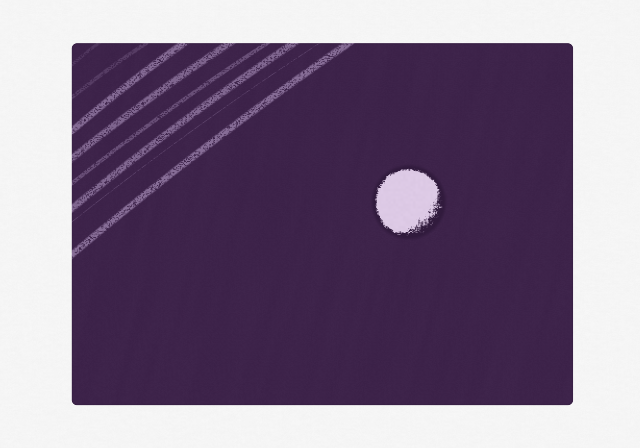
A Shadertoy shader for this background:

```glsl
// Draws a chalky pale moon and slanted chalk arcs on a purple card over white paper.

#define CARD_CENTER vec2(0.7197, 0.4995)
#define CARD_HALF vec2(0.5596, 0.4040)
#define CARD_RADIUS 0.012
#define MOON_CENTER vec2(0.9125, 0.5485)
#define MOON_RADIUS 0.0785
#define GRAIN_SCALE 430.0
#define ARC_BOW 0.020
#define PAPER vec3(0.961)
#define PURPLE vec3(0.240, 0.137, 0.290)
#define SHADOW vec3(0.165, 0.085, 0.210)
#define CHALK vec3(0.600, 0.500, 0.665)
#define MOON vec3(0.865, 0.790, 0.898)

const int ARC_COUNT = 8;

// Each arc: depth on the left edge, reach on the top edge, half width, strength
const vec4 ARCS[ARC_COUNT] = vec4[](
    vec4(0.472, 0.618, 0.0085, 0.80), vec4(0.399, 0.553, 0.0011, 0.42),
    vec4(0.369, 0.495, 0.0085, 0.74), vec4(0.313, 0.436, 0.0050, 0.48),
    vec4(0.257, 0.352, 0.0085, 0.72), vec4(0.196, 0.250, 0.0085, 0.78),
    vec4(0.121, 0.166, 0.0050, 0.27), vec4(0.049, 0.060, 0.0040, 0.20));

float hash(vec2 p) {
    return fract(sin(dot(p, vec2(127.1, 311.7))) * 43758.5453);
}

float noise(vec2 p) {
    vec2 cell = floor(p), f = fract(p);
    f = f * f * (3.0 - 2.0 * f);
    return mix(mix(hash(cell), hash(cell + vec2(1, 0)), f.x),
               mix(hash(cell + vec2(0, 1)), hash(cell + vec2(1, 1)), f.x), f.y);
}

float roundedBox(vec2 p, vec2 halfSize, float radius) {
    vec2 q = abs(p) - halfSize + radius;
    return length(max(q, 0.0)) + min(max(q.x, q.y), 0.0) - radius;
}

// Chalk coverage of one bowed arc; q is measured from the card's top left corner
float chalkArc(vec2 q, vec4 arc, float grain, float pixel) {
    float along = clamp(q.x / arc.y, 0.0, 1.0);
    float dist = (q.x / arc.y + q.y / arc.x - 1.0) / length(1.0 / arc.xy);
    dist += ARC_BOW * arc.x * 4.0 * along * (1.0 - along);
    float soft = max(pixel, arc.z * 0.45);
    float band = 1.0 - smoothstep(arc.z - soft, arc.z + soft * 0.5, abs(dist));
    return band * arc.w * smoothstep(0.1, 0.75, grain + 0.12);
}

void mainImage(out vec4 fragColor, in vec2 fragCoord) {
    vec2 p = fragCoord / iResolution.y;
    float pixel = 1.0 / iResolution.y;
    float grain = noise(p * GRAIN_SCALE);
    float clumps = noise(p * GRAIN_SCALE * 0.42 + 31.0);

    // Paper with faint tooth
    vec3 color = PAPER + (grain - 0.5) * 0.012
               + (noise(p * vec2(90.0, 240.0)) - 0.5) * 0.008;

    // Card with slanted brush streaks
    vec2 slanted = vec2(p.x - 0.25 * p.y, p.y);
    float streak = noise(slanted * vec2(55.0, 6.0)) - 0.5;
    vec3 card = PURPLE + streak * 0.008 + (grain - 0.5) * 0.014;
    float cardDist = roundedBox(p - CARD_CENTER, CARD_HALF, CARD_RADIUS);
    card = mix(card, SHADOW, 0.3 * smoothstep(-0.005, 0.0, cardDist));

    // Chalk arcs across the top left corner
    vec2 corner = CARD_CENTER + CARD_HALF * vec2(-1, 1);
    vec2 q = vec2(p.x - corner.x, corner.y - p.y);
    float chalk = 0.0;
    for (int i = 0; i < ARC_COUNT; i++)
        chalk = max(chalk, chalkArc(q, ARCS[i], grain, pixel));
    card = mix(card, CHALK, chalk);

    // Moon: dark rim first, then chalk that thins towards the lower right
    vec2 m = p - MOON_CENTER;
    float moonDist = length(m) - MOON_RADIUS;
    card = mix(card, SHADOW, 0.65 * (1.0 - smoothstep(-0.002, 0.009, moonDist)));
    float shade = dot(normalize(m + 1e-5), normalize(vec2(0.75, -0.66)));
    float roughness = mix(0.010, 0.038, smoothstep(0.3, 1.0, shade));
    float threshold = mix(grain, clumps, 0.45);
    float cover = smoothstep(-0.22, 0.28, -moonDist / roughness - threshold);
    vec3 moon = MOON + (clumps - 0.5) * 0.018;
    card = mix(card, moon, cover);

    color = mix(color, card, 1.0 - smoothstep(-0.5 * pixel, 0.5 * pixel, cardDist));
    fragColor = vec4(color, 1.0);
}
```
